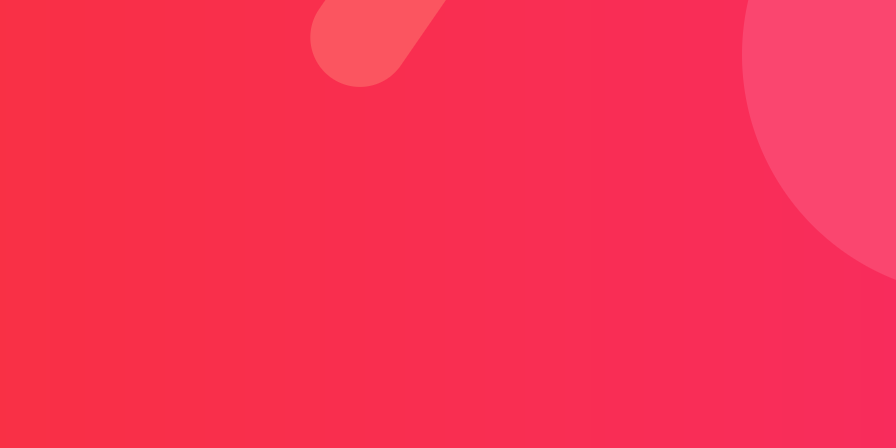
This background is drawn by a Shadertoy shader. Its source:

```glsl
// A flat red backdrop with a soft horizontal gradient, a slanted coral capsule
// entering from the top and a large pink disc cut off by the right edge.
// Both shapes are signed distance fields, in units of the canvas height.

const vec3 RED_LEFT   = vec3(0.978, 0.187, 0.272);
const vec3 RED_RIGHT  = vec3(0.974, 0.174, 0.360);
const vec3 CORAL      = vec3(0.984, 0.334, 0.376);
const vec3 PINK       = vec3(0.980, 0.275, 0.435);

const vec2  CAPSULE_END    = vec2(0.8034, 0.9167);
const vec2  CAPSULE_AXIS   = vec2(0.568, 0.823);
const float CAPSULE_LENGTH = 0.6;
const float CAPSULE_RADIUS = 0.1107;

const vec2  DISC_CENTER = vec2(2.1953, 0.8776);
const float DISC_RADIUS = 0.539;

float discDistance(vec2 p, vec2 center, float radius) {
    return length(p - center) - radius;
}

float capsuleDistance(vec2 p, vec2 start, vec2 axis, float len, float radius) {
    vec2 q = p - start;
    return length(q - axis * clamp(dot(q, axis), 0.0, len)) - radius;
}

// Coverage of a shape, smoothed over one pixel
float coverage(float dist, float pixel) {
    return clamp(0.5 - dist / pixel, 0.0, 1.0);
}

void mainImage(out vec4 fragColor, in vec2 fragCoord) {
    float pixel = 1.0 / iResolution.y;
    vec2 p = fragCoord * pixel;

    // Backdrop
    vec3 color = mix(RED_LEFT, RED_RIGHT, fragCoord.x / iResolution.x);

    // Shapes
    float capsule = capsuleDistance(p, CAPSULE_END, CAPSULE_AXIS,
                                    CAPSULE_LENGTH, CAPSULE_RADIUS);
    float disc = discDistance(p, DISC_CENTER, DISC_RADIUS);
    color = mix(color, CORAL, coverage(capsule, pixel));
    color = mix(color, PINK, coverage(disc, pixel));

    fragColor = vec4(color, 1.0);
}
```
